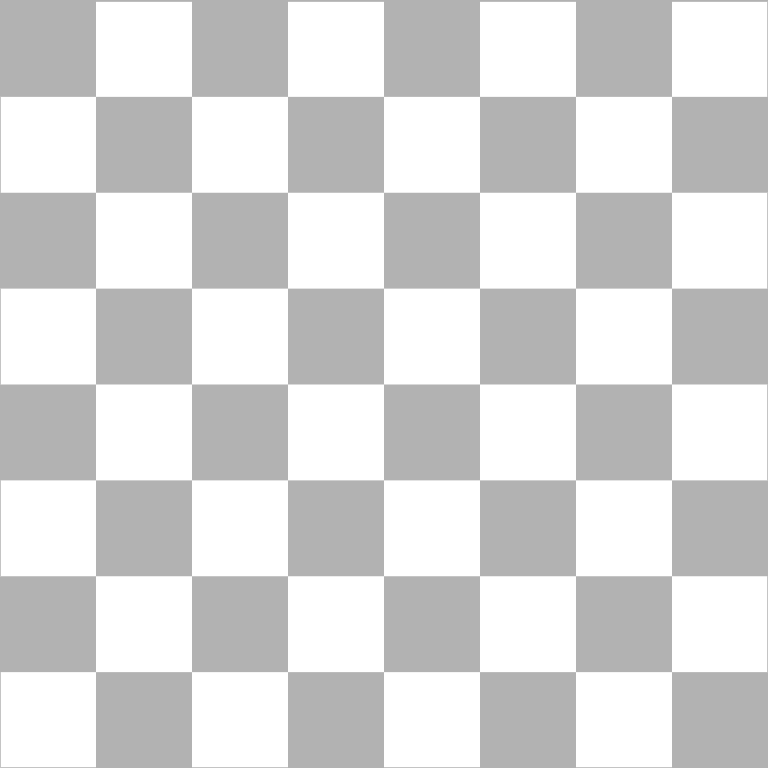
A WebGL 1 fragment shader for this pattern:

```glsl
precision highp float;
// Plain grey and white checkerboard, eight by eight, with a hairline grey frame.

uniform vec2 u_resolution;

const float CHECKS = 8.0;            // squares across and down (even, so it tiles)
const vec3 GREY = vec3(0.698);
const vec3 WHITE = vec3(1.0);
const float ROWS_HEIGHT = 0.9987;    // the rows stop just below the top edge
const float FRAME_SIDE = 0.001;      // frame width at left, right and bottom
const float FRAME_TOP = 0.0024;      // frame width at the top

// Signed distance to the nearest check edge along each axis, in squares;
// positive inside even squares, negative inside odd ones.
vec2 checkDistance(vec2 p) {
  return abs(mod(p - 0.5, 2.0) - 1.0) - 0.5;
}

// Share of a pixel covered by a band of the given width along an edge.
float bandCoverage(float distanceToEdge, float width, float pixel) {
  return clamp((width - distanceToEdge) / pixel + 0.5, 0.0, 1.0);
}

void main() {
  vec2 uv = gl_FragCoord.xy / u_resolution;
  vec2 pixel = 1.0 / u_resolution;

  // Box-filtered checks: the product of the two smoothed square waves
  vec2 scale = CHECKS / vec2(1.0, ROWS_HEIGHT);
  vec2 wave = clamp(2.0 * checkDistance(uv * scale) / (pixel * scale), -1.0, 1.0);
  float grey = 0.5 - 0.5 * wave.x * wave.y;

  // Hairline frame
  float sides = bandCoverage(min(uv.x, 1.0 - uv.x), FRAME_SIDE, pixel.x);
  float bottom = bandCoverage(uv.y, FRAME_SIDE, pixel.y);
  float top = bandCoverage(1.0 - uv.y, FRAME_TOP, pixel.y);
  grey = max(grey, max(sides, max(bottom, top)));

  gl_FragColor = vec4(mix(WHITE, GREY, grey), 1.0);
}
```
